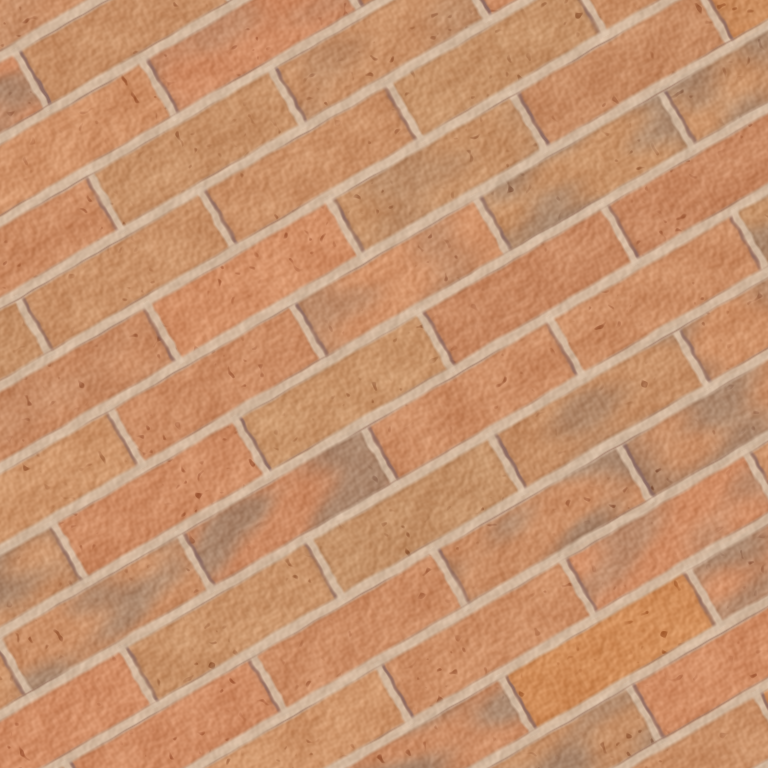
A three.js fragment shader for this texture:

```glsl
// Sunlit clay brick wall in running bond, with its courses climbing at 30 degrees.
// Rotated coordinates give courses and bricks; hashes tint each brick, and
// gradient noise adds stains, gritty relief, pits and uneven pale mortar.
varying vec2 vUv;

float hash(vec2 p) {
  vec3 q = fract(vec3(p.xyx) * 0.1031);
  q += dot(q, q.yzx + 33.33);
  return fract((q.x + q.y) * q.z);
}

vec2 gradient(vec2 cell) {
  float a = 6.2832 * hash(cell + 71.0);
  return vec2(cos(a), sin(a));
}

// Gradient noise, roughly -0.6 to 0.6
float noise(vec2 p) {
  vec2 i = floor(p), f = fract(p);
  vec2 w = f * f * f * (f * (f * 6.0 - 15.0) + 10.0);
  vec2 e = vec2(1.0, 0.0);
  float low = mix(dot(gradient(i), f), dot(gradient(i + e), f - e), w.x);
  float high = mix(dot(gradient(i + e.yx), f - e.yx), dot(gradient(i + 1.0), f - 1.0), w.x);
  return mix(low, high, w.y);
}

float grit(vec2 p) {
  return noise(p * vec2(75.0, 95.0)) + 0.7 * noise(p * 165.0 + 9.0);
}

// Soft stripe centred on zero
float stripe(float d, float halfWidth, float blur) {
  return 1.0 - smoothstep(halfWidth - blur, halfWidth + blur, abs(d));
}

void main() {
  // Wall axes: x along the courses, y across them
  vec2 q = vUv - vec2(0.0, 1.0);
  vec2 wall = vec2(dot(q, vec2(0.866, 0.5)), dot(q, vec2(-0.5, 0.866)));
  vec2 wobble = 0.0016 * vec2(noise(wall * 38.0), noise(wall * 32.0 + 50.0));
  vec2 p = wall + wobble;

  // Courses count downward; alternate ones shift by half a brick
  float course = -p.y / 0.0928 - 0.69;
  float row = floor(course);
  float slip = 0.029 * step(2.5, row) * step(row, 4.5)
             + 0.009 * step(row, 2.5) + 0.007 * step(10.5, row);
  float along = (p.x - 0.133 + slip) / 0.277 - 0.5 * mod(row + 1.0, 2.0);
  vec2 id = vec2(floor(along), row) + 20.0;
  vec2 jointId = vec2(floor(along + 0.5), row) + 60.0;
  float tint = hash(id), stain = hash(id + 13.7), joint = hash(jointId);

  // Signed distances to the nearest bed and head joints
  float bed = (fract(course + 0.5) - 0.5) * 0.0928;
  float head = (fract(along + 0.5) - 0.5) * 0.277;

  // Brick body: terracotta to tan, with an occasional vivid orange
  vec3 brick = mix(vec3(0.80, 0.535, 0.385), vec3(0.775, 0.58, 0.415), tint);
  brick = mix(brick, vec3(0.82, 0.52, 0.30), 0.6 * step(0.93, tint));
  brick *= 0.98 + 0.06 * hash(id + 5.1);

  // Smoky patches on some bricks
  float cloud = noise(wall * vec2(9.0, 19.0) + stain * 40.0);
  float smoke = smoothstep(-0.25, 0.4, cloud) * smoothstep(0.5, 0.9, stain);
  brick = mix(brick, vec3(0.64, 0.52, 0.43), 0.85 * smoke);
  brick += 0.07 * noise(wall * vec2(18.0, 28.0)) * vec3(0.8, 1.0, 1.0);

  // Gritty relief lit from the upper left, and sparse pits
  float grain = grit(wall);
  float relief = grain - grit(wall + vec2(0.0022, -0.0026));
  brick += 0.055 * relief + 0.04 * grain * vec3(0.7, 1.0, 1.1);
  float pits = smoothstep(0.32, 0.52, noise(wall * 85.0 + 31.0))
             * smoothstep(-0.1, 0.35, noise(wall * 14.0 + 7.0));
  brick -= 0.17 * pits * vec3(0.9, 1.0, 0.9);

  // Warm shading where the faces turn into the joints
  float edge = min(0.0464 - abs(0.0464 - abs(bed)), abs(head));
  brick *= 1.0 - 0.06 * (1.0 - smoothstep(0.005, 0.014, edge));

  // Mortar: pale, faintly mottled bands
  vec3 mortar = vec3(0.835, 0.735, 0.64) + 0.05 * relief;
  mortar += 0.06 * noise(wall * vec2(30.0, 70.0) + 3.0);
  float wear = noise(wall * vec2(11.0, 24.0) + 17.0);
  float bedMask = stripe(bed, 0.0072 + 0.0022 * wear, 0.0032);
  float side = joint > 0.22 ? 1.0 : -1.0;
  float ragged = head * side + 0.0022 * noise(wall * 75.0 + 40.0);
  float headMask = stripe(ragged + 0.0022, 0.0052, 0.0024);
  vec3 color = mix(brick, mortar, 0.9 * headMask);

  // Mauve shadow beside each head joint, broken up by wear
  float headShade = stripe(ragged - 0.0042, 0.0022, 0.002);
  headShade *= 0.5 + 0.35 * joint + 0.5 * noise(wall * 48.0);
  color = mix(color, vec3(0.53, 0.40, 0.38), clamp(headShade, 0.0, 0.85));
  color = mix(color, mortar, 0.92 * bedMask);

  // Thin, intermittent shadow lines along the beds
  float shade = stripe(bed - 0.0062, 0.001, 0.0016) * smoothstep(-0.15, 0.4, wear);
  shade += stripe(bed + 0.0066, 0.001, 0.0016) * smoothstep(-0.1, 0.45, -wear);
  color = mix(color, vec3(0.58, 0.42, 0.35), 0.55 * shade);

  gl_FragColor = vec4(clamp(color, 0.0, 1.0), 1.0);
}
```
